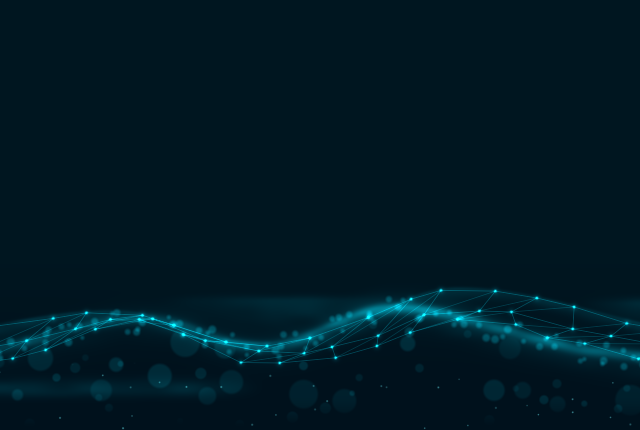
A WebGL 2 fragment shader for this background:

```glsl
#version 300 es
precision highp float;

#define ASPECT 1.494
#define MESH_STEP 0.105
#define LINE_WIDTH 0.0008
#define LINE_GAIN 0.36
#define NODE_RADIUS 0.0036
#define RIBBON_GAIN 0.46
#define HAZE_GAIN 0.11
#define BOKEH_GAIN 0.17
#define NIGHT vec3(0.0, 0.088, 0.127)
#define ABYSS vec3(0.0, 0.065, 0.108)
#define TEAL vec3(0.01, 0.64, 0.70)
#define SPARK vec3(0.45, 0.95, 0.95)

uniform vec2 u_resolution;
out vec4 fragColor;

float sq(float v) { return v * v; }

vec3 hash(vec2 p) {
    vec3 q = fract(vec3(p.xyx) * vec3(0.1031, 0.1030, 0.0973));
    q += dot(q, q.yxz + 33.33);
    return fract((q.xxy + q.yzz) * q.zyx);
}

float noise(vec2 p) {
    vec2 i = floor(p), f = fract(p);
    f = f * f * (3.0 - 2.0 * f);
    float low = mix(hash(i).x, hash(i + vec2(1, 0)).x, f.x);
    float high = mix(hash(i + vec2(0, 1)).x, hash(i + vec2(1, 1)).x, f.x);
    return mix(low, high, f.y);
}

// Bell with a separate width on each side
float hump(float x, float center, float left, float right) {
    return exp(-sq((x - center) / (x < center ? left : right)));
}

// Height of the sheet edges and of the glowing fold
float upperEdge(float x) {
    return 0.19 + 0.085 * hump(x, 0.27, 0.4, 0.2) + 0.138 * hump(x, 1.07, 0.26, 0.45);
}
float lowerEdge(float x) {
    return 0.15 + 0.107 * hump(x, 0.346, 0.23, 0.13) + 0.1 * hump(x, 1.08, 0.2, 0.3);
}
float fold(float x) {
    return 0.165 + 0.095 * hump(x, 0.34, 0.3, 0.2) + 0.12 * hump(x, 0.92, 0.22, 0.35);
}

// Soft band, with its own falloff above and below
float band(float d, float above, float below) {
    return exp(-sq(d / (d > 0.0 ? above : below)));
}

float disc(float d, float radius, float blur) {
    return 1.0 - smoothstep(radius - blur, radius + blur, d);
}

float segment(vec2 p, vec2 a, vec2 b, float px) {
    vec2 ab = b - a;
    float d = length(p - a - ab * clamp(dot(p - a, ab) / dot(ab, ab), 0.0, 1.0));
    return clamp((LINE_WIDTH - d) / px + 0.5, 0.0, 1.0);
}

vec2 meshNode(float i, float j) {
    vec3 h = hash(vec2(i + 40.0, j + 7.0));
    float x = (i + 0.35 * j + 0.5 * h.x) * MESH_STEP;
    float t = clamp(0.5 * j + 0.3 * (h.y - 0.5), 0.0, 1.0);
    return vec2(x, mix(lowerEdge(x), upperEdge(x), t));
}

// x: lines, y: node halo, z: node core
vec3 mesh(vec2 p, float px) {
    vec3 m = vec3(0.0);
    float first = floor(p.x / MESH_STEP);
    for (float k = -3.0; k <= 2.0; k++) {
        for (float j = 0.0; j < 3.0; j++) {
            float i = first + k;
            vec2 a = meshNode(i, j);
            m.x += segment(p, a, meshNode(i + 1.0, j), px);
            if (j < 2.0) {
                m.x += segment(p, a, meshNode(i, j + 1.0), px);
                m.x += 0.7 * segment(p, a, meshNode(i + 1.0, j + 1.0), px);
            }
            float d = length(p - a);
            m.y += disc(d, NODE_RADIUS, px) + 0.3 * exp(-sq(d / 0.008));
            m.z += disc(d, 0.4 * NODE_RADIUS, px);
        }
    }
    return m;
}

// Discs of random size, one per cell
float scatter(vec2 p, float cell, vec2 radii, float density, float blur) {
    float sum = 0.0;
    for (int k = 0; k < 9; k++) {
        vec2 id = floor(p / cell) + vec2(k % 3 - 1, k / 3 - 1);
        vec3 h = hash(id + 90.0), g = hash(id + 17.0);
        float radius = mix(radii.x, radii.y, h.z);
        float d = length(p - (id + h.xy) * cell);
        sum += step(g.x, density) * (0.4 + 0.6 * g.y) * disc(d, radius, blur);
    }
    return sum;
}

// Out-of-focus dots that follow the fold
float foldDots(vec2 p, float px) {
    float sum = 0.0;
    for (int k = 0; k < 9; k++) {
        vec2 id = vec2(floor(p.x / 0.06) + float(k % 3 - 1), k / 3);
        vec3 h = hash(id + 53.0);
        float x = (id.x + h.x) * 0.06;
        float y = fold(x) + 0.055 * (h.y - 0.6);
        sum += disc(length(p - vec2(x, y)), mix(0.004, 0.009, h.z), px);
    }
    return sum;
}

void main() {
    vec2 p = gl_FragCoord.xy / u_resolution * vec2(ASPECT, 1.0);
    float px = 1.0 / u_resolution.y;
    vec3 color = mix(ABYSS, NIGHT, smoothstep(0.05, 0.5, p.y));
    float cloud = 0.65 + 0.7 * noise(p * vec2(14.0, 40.0));

    // Distant ridges and low mist
    float ridge = smoothstep(0.34, 0.6, p.x) * (1.0 - smoothstep(0.72, 0.95, p.x));
    float haze = ridge * band(p.y - 0.298, 0.014, 0.05);
    haze += smoothstep(1.33, 1.5, p.x) * band(p.y - 0.292, 0.015, 0.035);
    haze += 1.1 * (1.0 - smoothstep(0.45, 0.63, p.x)) * band(p.y - 0.095, 0.022, 0.018);
    color += TEAL * HAZE_GAIN * haze * cloud;

    // Translucent sheet and its glowing fold
    float f = p.y - fold(p.x), u = p.y - upperEdge(p.x);
    float strength = 0.5 + 0.5 * hump(p.x, 1.0, 0.22, 0.35) + 0.25 * smoothstep(1.2, 1.45, p.x);
    float glow = band(f, 0.011, 0.014) + 0.3 * band(f, 0.03, 0.045);
    color += TEAL * RIBBON_GAIN * strength * glow * cloud;
    color += TEAL * 0.13 * band(u, 0.005, 0.02) * cloud;

    // Blurred discs under the sheet
    float under = 1.0 - smoothstep(-0.03, 0.0, f);
    float bokeh = scatter(p, 0.13, vec2(0.012, 0.036), 0.6, 0.004);
    bokeh += scatter(p + 3.0, 0.075, vec2(0.006, 0.014), 0.4, 0.003);
    color += TEAL * BOKEH_GAIN * bokeh * under * smoothstep(0.0, 0.08, p.y);
    color += TEAL * 0.3 * foldDots(p, 0.002 + px);

    // Sharp wireframe and its nodes
    vec3 net = mesh(p, px);
    color += TEAL * (LINE_GAIN * min(net.x, 1.5) + 0.65 * min(net.y, 1.3));
    color += SPARK * 0.35 * min(net.z, 1.0);

    // Tiny floating sparks
    float sparks = scatter(p + 7.0, 0.05, vec2(0.001, 0.002), 0.3, px);
    color += SPARK * 0.6 * sparks * (1.0 - smoothstep(0.12, 0.16, p.y));

    fragColor = vec4(min(color, 1.0), 1.0);
}
```
